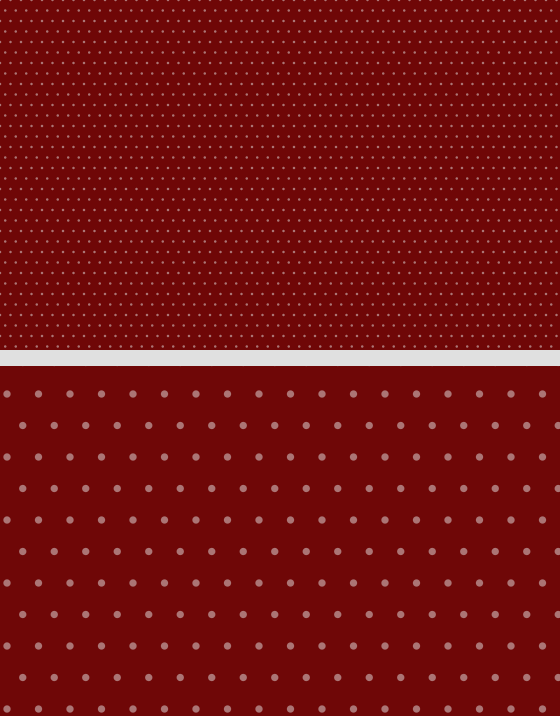
Top: the whole. Bottom: its middle third, enlarged.
Give the GLSL for this pattern, as a Shadertoy shader.

```glsl
// Pin-dot cloth: small pale dots on deep red, on a square-pitch grid whose
// odd rows shift by half a pitch. Each pixel folds into its own cell and
// takes the distance to one disc, smoothed over about one pixel.

const float PITCH = 0.03;       // dot and row spacing, in canvas heights
const float DOT_RADIUS = 0.115; // in pitches
const float ROW_SHIFT = 0.5;    // offset of odd rows, in pitches
const vec3 GROUND = vec3(0.435, 0.027, 0.027);
const vec3 DOT = vec3(0.67, 0.46, 0.46);

// Signed distance, in pitches, to the nearest dot of the staggered grid.
float staggeredDots(vec2 p) {
    float row = floor(p.y + 0.5);
    p.x += ROW_SHIFT * mod(row, 2.0);
    vec2 cell = fract(p + 0.5) - 0.5;
    return length(cell) - DOT_RADIUS;
}

void mainImage(out vec4 fragColor, in vec2 fragCoord) {
    // Rows are counted downward from the top left corner.
    vec2 fromTop = vec2(fragCoord.x, iResolution.y - fragCoord.y);
    vec2 p = fromTop / (iResolution.y * PITCH);

    // One pixel, measured in pitches, sets the edge width.
    float pixel = 1.0 / (iResolution.y * PITCH);
    float coverage = clamp(0.5 - staggeredDots(p) / pixel, 0.0, 1.0);

    fragColor = vec4(mix(GROUND, DOT, coverage), 1.0);
}
```
